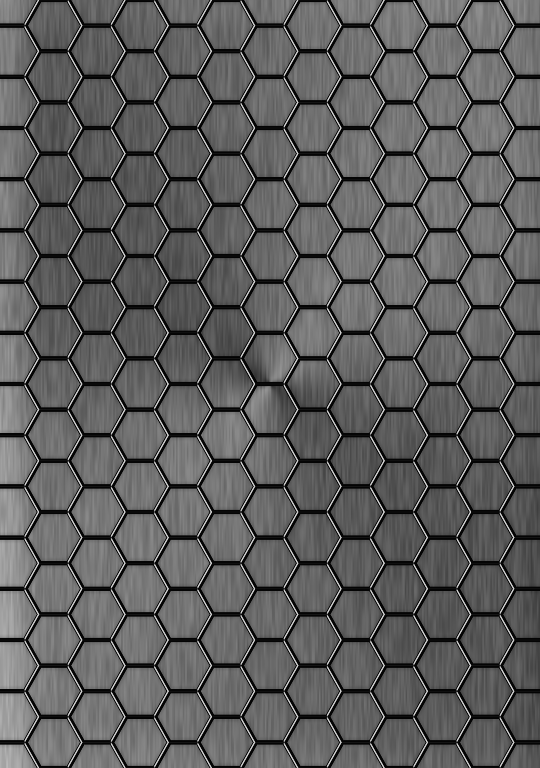
Reproduce this pattern procedurally as a Shadertoy shader.

```glsl
// Brushed steel hexagon tiles with black seams and bright slanted bevels.
// A two-column hexagonal lattice gives cell coordinates and edge distance;
// a conic sheen, edge glow and stretched noise shade the metal.

const float ROWS = 15.0;          // tiles down the canvas
const float COLUMNS = 12.5;       // column steps across the canvas
const float SQRT3 = 1.7320508;
const float FLAT_HALF = 0.043;    // seam half widths, in tile heights
const float SLANT_HALF = 0.05;
const float GLINT_HALF = 0.014;

float hash(vec2 p) {
    vec3 q = fract(vec3(p.xyx) * 0.1031);
    q += dot(q, q.yzx + 33.33);
    return fract((q.x + q.y) * q.z);
}

float valueNoise(vec2 p) {
    vec2 i = floor(p), f = fract(p);
    f = f * f * (3.0 - 2.0 * f);
    float low = mix(hash(i), hash(i + vec2(1, 0)), f.x);
    float high = mix(hash(i + vec2(0, 1)), hash(i + vec2(1, 1)), f.x);
    return mix(low, high, f.y);
}

// Offset from the nearest centre of a flat-topped, unit-height hex lattice
vec2 hexOffset(vec2 q) {
    vec2 period = vec2(SQRT3, 1.0);
    vec2 a = q - period * floor(q / period + 0.5);
    vec2 b = q - period * (floor(q / period) + 0.5);
    return dot(a, a) < dot(b, b) ? a : b;
}

// Antialiased coverage of a stroke at distance d
float stroke(float d, float halfWidth, float pixel) {
    return 1.0 - smoothstep(halfWidth - 0.5 * pixel, halfWidth + 0.5 * pixel, abs(d));
}

// Vertical brush marks, centred on zero
float brushedGrain(vec2 p, float seed) {
    vec2 shift = vec2(seed * 37.0, seed * 91.0) + 300.0;
    float fine = valueNoise(p * vec2(500.0, 40.0) + shift);
    float broad = valueNoise(p * vec2(260.0, 18.0) + shift.yx);
    return 0.7 * fine + 0.3 * broad - 0.5;
}

// Light and dark wedges turning about the canvas centre
float conicSheen(vec2 p) {
    float radius = length(p);
    float angle = atan(p.y, p.x + 1e-5);
    float core = exp(-radius * 22.0);
    return (0.068 + 0.11 * core) * cos(2.0 * (angle - 0.87 - 0.12 * core));
}

// Bright left border, dim right border, faint glow at top and bottom
float borderLight(vec2 p, float aspect) {
    float left = 1.0 - smoothstep(0.0, 0.06, p.x + 0.5 * aspect);
    float right = 1.0 - smoothstep(0.0, 0.03, 0.5 * aspect - p.x);
    float ends = smoothstep(0.44, 0.5, abs(p.y));
    return 0.17 * left - 0.04 * right + 0.035 * ends;
}

void mainImage(out vec4 fragColor, in vec2 fragCoord) {
    float aspect = iResolution.x / iResolution.y;
    vec2 p = (fragCoord - 0.5 * iResolution.xy) / iResolution.y;
    float pixel = ROWS / iResolution.y;

    // Lattice: the central column has a horizontal seam at mid-height
    vec2 q = vec2(p.x * COLUMNS / aspect * 0.5 * SQRT3, p.y * ROWS + 0.5);
    vec2 cell = hexOffset(q);
    vec2 id = floor((q - cell) * vec2(2.0 / SQRT3, 2.0) + 0.5);
    float seed = hash(id + 60.0);

    // Distance to the horizontal and slanted sides
    vec2 h = abs(cell);
    float flatEdge = 0.5 - h.y;
    float slantEdge = 0.5 - dot(h, vec2(0.5 * SQRT3, 0.5));
    float edge = min(flatEdge, slantEdge);

    // Brushed metal, slightly darker towards the seams
    float metal = 0.405 + conicSheen(p) + borderLight(p, aspect);
    metal += 0.15 * brushedGrain(p, seed) + 0.015 * (seed - 0.5);
    metal *= mix(0.9, 1.0, smoothstep(SLANT_HALF, 0.13, edge));

    // Black seams, faint line in flat ones, bright glint in slanted ones
    float seam = max(stroke(flatEdge, FLAT_HALF, pixel), stroke(slantEdge, SLANT_HALF, pixel));
    float shade = mix(metal, 0.015, seam);
    float onSlant = smoothstep(-0.02, 0.02, flatEdge - slantEdge);
    float acrossSeam = cell.x > 0.0 ? slantEdge : -slantEdge;
    float glint = stroke(acrossSeam - 0.018, GLINT_HALF, pixel) * onSlant;
    float hairline = stroke(flatEdge, 0.007, pixel) * (1.0 - onSlant);
    shade = mix(shade, 0.9, 0.9 * glint);
    shade = mix(shade, 0.14, 0.6 * hairline);

    fragColor = vec4(vec3(clamp(shade, 0.0, 1.0)), 1.0);
}
```
